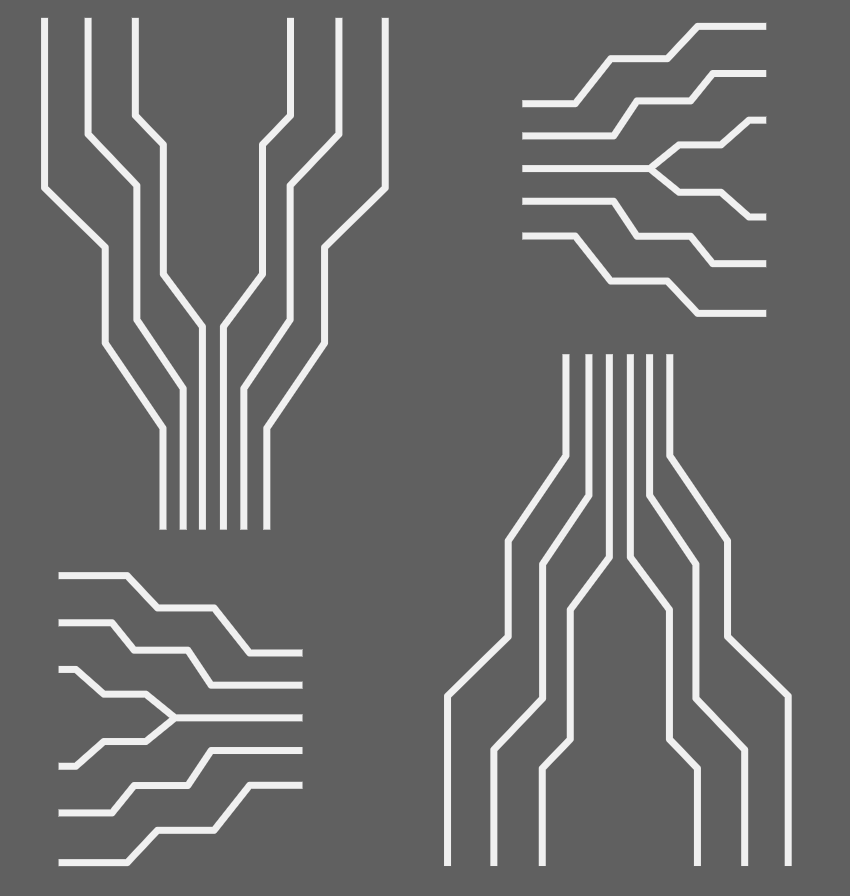
Give the GLSL for this pattern, as a Shadertoy shader.

```glsl
#define UNITS_HIGH 768.0
#define HALF_WIDTH 3.0
#define BACKGROUND vec3(0.378)
#define LINE_COLOUR vec3(0.94)
#define TALL_TURN vec2(713.8, 757.6)
#define WIDE_MIRROR 707.0
#define WIDE_SHIFT 470.8

float segment(vec2 p, vec2 a, vec2 b) {
    vec2 pa = p - a, ba = b - a;
    return length(pa - ba * clamp(dot(pa, ba) / dot(ba, ba), 0.0, 1.0));
}

// Line along x with two slanted steps between three levels, cut square at its ends
float trace(vec2 p, vec2 ends, vec4 bends, vec3 levels) {
    vec2 a = vec2(bends.x, levels.x);
    vec2 b = vec2(bends.y, levels.y);
    vec2 c = vec2(bends.z, levels.y);
    vec2 d = vec2(bends.w, levels.z);
    float dist = segment(p, vec2(ends.x - 9.0, levels.x), a);
    dist = min(dist, segment(p, a, b));
    dist = min(dist, segment(p, b, c));
    dist = min(dist, segment(p, c, d));
    dist = min(dist, segment(p, d, vec2(ends.y + 9.0, levels.z)));
    return max(dist - HALF_WIDTH, max(ends.x - p.x, p.x - ends.y));
}

// Mirrored pair of traces about a horizontal axis
float tracePair(vec2 p, float axis, vec2 ends, vec4 bends, vec3 levels) {
    return trace(vec2(p.x, abs(p.y - axis)), ends, bends, levels);
}

// Six traces narrowing downward
float tallBundle(vec2 p) {
    vec2 q = p.yx, ends = vec2(15.3, 454.0);
    float outer = tracePair(q, 184.2, ends, vec4(161, 212, 294, 367), vec3(146, 94, 44.5));
    float middle = tracePair(q, 183.0, ends, vec4(115, 159, 274, 333), vec3(107.5, 65.7, 26));
    float inner = tracePair(q, 182.5, ends, vec4(99, 124, 235, 280), vec3(66.5, 42.5, 9));
    return min(outer, min(middle, inner));
}

// Traces fanning out to the right, with a forked centre
float wideBundle(vec2 p) {
    vec2 ends = vec2(447.7, 656.8);
    float outer = tracePair(p, 145.6, ends, vec4(493, 523.5, 572, 598), vec3(56.7, 95.3, 123));
    float middle = tracePair(p, 144.5, ends, vec4(526, 546, 592, 611), vec3(28, 58, 81.5));
    float fork = tracePair(p, 144.5, ends, vec4(557, 582, 618, 642), vec3(0, 20.3, 41.5));
    return min(outer, min(middle, fork));
}

void mainImage(out vec4 fragColor, in vec2 fragCoord) {
    float pixel = UNITS_HIGH / iResolution.y;
    vec2 p = vec2(fragCoord.x, iResolution.y - fragCoord.y) * pixel;

    // Each bundle appears twice, turned or mirrored
    float dist = min(tallBundle(p), tallBundle(TALL_TURN - p));
    dist = min(dist, wideBundle(p));
    dist = min(dist, wideBundle(vec2(WIDE_MIRROR - p.x, p.y - WIDE_SHIFT)));

    float coverage = clamp(0.5 - dist / pixel, 0.0, 1.0);
    fragColor = vec4(mix(BACKGROUND, LINE_COLOUR, coverage), 1.0);
}
```
